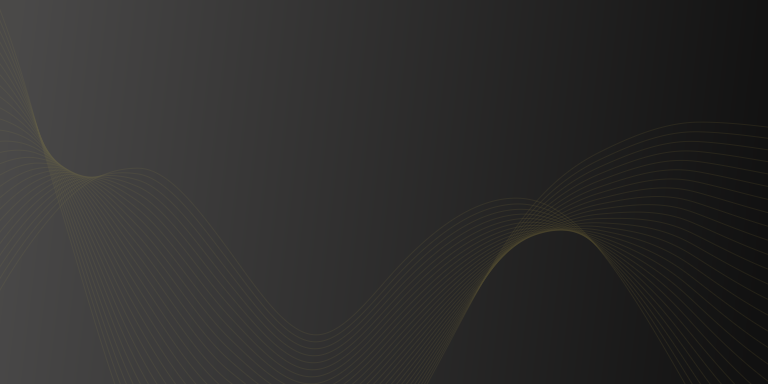
Write a Shadertoy shader that draws this background.

```glsl
#define LINE_COUNT 26
#define LINE_WIDTH 0.0025
#define LINE_ALPHA 0.27
#define GRADIENT_TILT 0.12
#define SHADE_LEFT vec3(0.289, 0.285, 0.284)
#define SHADE_RIGHT vec3(0.068, 0.067, 0.067)
#define GOLD_LEFT vec3(0.42, 0.40, 0.28)
#define GOLD_RIGHT vec3(0.34, 0.30, 0.15)

const int KNOTS = 10;

// Knots hold x, height and slope, in units of the canvas height
const vec3 FIRST_EDGE[KNOTS] = vec3[KNOTS](
    vec3(0.0, 0.974, -2.6), vec3(0.099, 0.661, -3.6),
    vec3(0.161, 0.448, -3.3), vec3(0.299, 0.0, -2.9),
    vec3(0.651, -0.367, 0.0), vec3(1.112, 0.0, 1.8),
    vec3(1.393, 0.471, 1.15), vec3(1.562, 0.604, 0.5),
    vec3(1.823, 0.682, 0.0), vec3(2.0, 0.669, -0.12));

const vec3 LAST_EDGE[KNOTS] = vec3[KNOTS](
    vec3(0.0, 0.245, 1.7), vec3(0.156, 0.461, 1.1),
    vec3(0.359, 0.562, 0.0), vec3(0.586, 0.362, -1.35),
    vec3(0.823, 0.128, 0.0), vec3(1.042, 0.31, 1.05),
    vec3(1.344, 0.484, 0.0), vec3(1.562, 0.349, -1.25),
    vec3(1.784, 0.0, -1.75), vec3(2.0, -0.328, -1.2));

// Offset of the middle line, which folds the ribbon at its crossings
const vec3 BULGE[KNOTS] = vec3[KNOTS](
    vec3(0.0, 0.008, 0.6), vec3(0.156, 0.109, 0.35),
    vec3(0.26, 0.117, -0.1), vec3(0.6, 0.0, 0.0),
    vec3(0.8, 0.0, 0.0), vec3(1.042, -0.013, -0.1),
    vec3(1.393, -0.086, -0.1), vec3(1.562, -0.062, 0.3),
    vec3(1.8, 0.025, 0.25), vec3(2.0, 0.07, 0.2));

// Cubic Hermite curve through the knots
float curve(vec3 knots[KNOTS], float x) {
    vec3 a = knots[0];
    vec3 b = knots[1];
    for (int i = 1; i < KNOTS - 1; i++) {
        if (x >= knots[i].x) {
            a = knots[i];
            b = knots[i + 1];
        }
    }
    float span = b.x - a.x;
    float t = (x - a.x) / span;
    float u = 1.0 - t;
    return mix(a.y, b.y, t * t * (3.0 - 2.0 * t))
         + span * t * u * (a.z * u - b.z * t);
}

vec3 ribbonShape(float x) {
    return vec3(curve(FIRST_EDGE, x), curve(LAST_EDGE, x), curve(BULGE, x));
}

// Combined opacity of all lines of the ribbon
float ribbonOpacity(vec2 p, float pixel) {
    float stepX = 0.001;
    vec3 shape = ribbonShape(p.x);
    vec3 slopes = (ribbonShape(p.x + stepX) - shape) / stepX;
    float peak = min(1.0, LINE_WIDTH / pixel);
    float clear = 1.0;
    for (int i = 0; i < LINE_COUNT; i++) {
        float s = float(i) / float(LINE_COUNT - 1);
        vec3 weights = vec3(1.0 - s, s, 4.0 * s * (1.0 - s));
        float slope = dot(slopes, weights);
        float d = abs(p.y - dot(shape, weights)) / sqrt(1.0 + slope * slope);
        float cover = clamp((0.5 * (LINE_WIDTH + pixel) - d) / pixel, 0.0, peak);
        clear *= 1.0 - LINE_ALPHA * cover;
    }
    return 1.0 - clear;
}

void mainImage(out vec4 fragColor, in vec2 fragCoord) {
    vec2 uv = fragCoord / iResolution.xy;
    vec2 p = uv * vec2(2.0, 1.0);

    // Slightly tilted dark gradient
    float across = 0.5 * (p.x - GRADIENT_TILT * (p.y - 0.5));
    vec3 color = mix(SHADE_LEFT, SHADE_RIGHT, clamp(across, 0.0, 1.0));

    // Fine gold lines
    vec3 gold = mix(GOLD_LEFT, GOLD_RIGHT, uv.x);
    color = mix(color, gold, min(ribbonOpacity(p, 1.0 / iResolution.y), 0.65));

    fragColor = vec4(color, 1.0);
}
```
